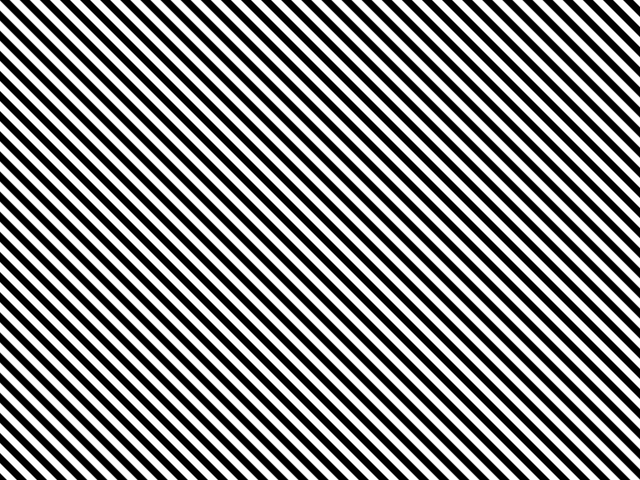
Give the GLSL for this pattern, as a WebGL 1 fragment shader.

```glsl
precision highp float;

uniform vec2 u_resolution;

// Signed distance to the edge of a white stripe, in periods, positive inside.
float stripeDistance(float phase) {
    return 0.25 - abs(fract(phase - 0.25) - 0.5);
}

void main() {
    // Centred, with the canvas width as the unit
    vec2 position = (gl_FragCoord.xy - 0.5 * u_resolution) / u_resolution.x;

    // Diagonal stripes, 45 periods per canvas width across their direction
    float phase = 45.0 * dot(position, vec2(sqrt(0.5)));

    // Edge softened over about one and a half pixels
    float softness = 0.8 * 45.0 / u_resolution.x;
    float white = smoothstep(-softness, softness, stripeDistance(phase));

    gl_FragColor = vec4(vec3(white), 1.0);
}
```
